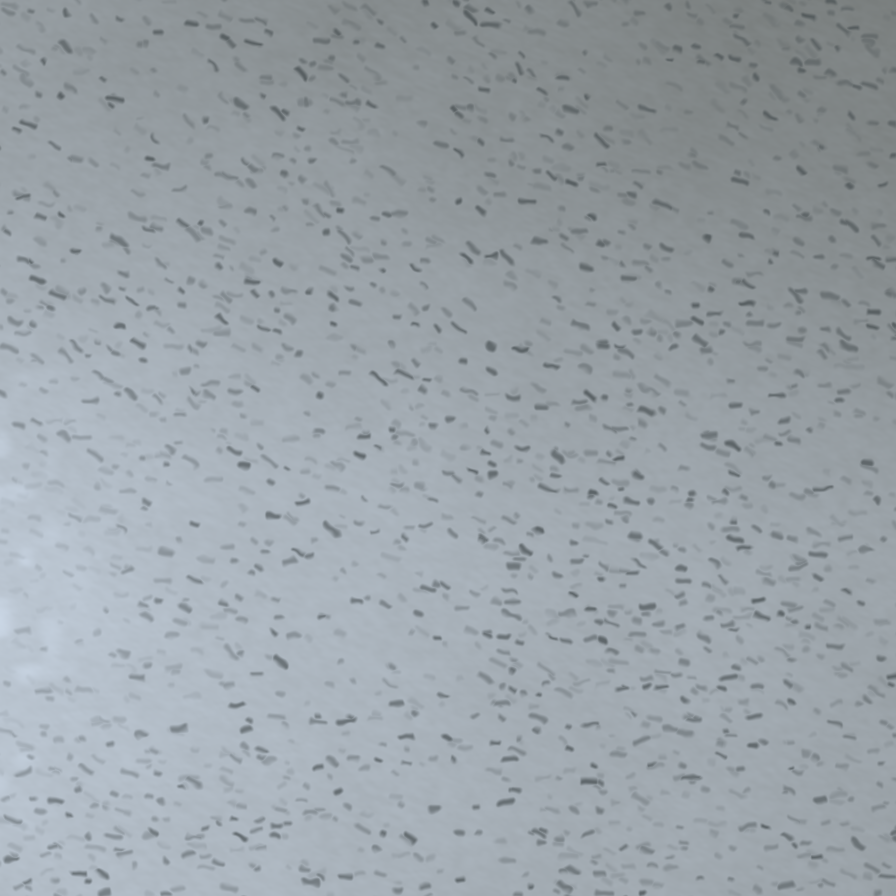
Write a three.js fragment shader that draws this texture.

```glsl
// Pale blue-grey speckled stone with short slanted dark flecks and a soft glare at the left.
varying vec2 vUv;

const vec3 SHADE_COLOR = vec3(0.49, 0.51, 0.51);
const vec3 LIGHT_COLOR = vec3(0.70, 0.74, 0.78);
const vec3 FLECK_COLOR = vec3(0.27, 0.30, 0.31);
const int FLECK_LAYERS = 4;
const float FLECK_CELLS = 31.0;      // cells across the canvas, per layer
const float FLECK_SHARE = 0.62;      // share of cells holding a fleck
const float FLECK_SOFTNESS = 0.0042; // width of the blurred edge
const float TILT_BOTTOM = -0.13;     // fleck direction, in radians
const float TILT_TOP = -0.48;
const float TILT_SPREAD = 1.0;
const float EDGE_WARP = 0.0045;
const float MOTTLE = 0.13;
const float CLOUDS = 0.16;
const vec2 GLARE_CENTER = vec2(0.0, 0.36);

float hash(vec2 p) {
  return fract(sin(dot(p, vec2(127.1, 311.7))) * 43758.5453);
}

float noise(vec2 p) {
  vec2 i = floor(p);
  vec2 f = fract(p);
  f = f * f * (3.0 - 2.0 * f);
  float low = mix(hash(i), hash(i + vec2(1.0, 0.0)), f.x);
  float high = mix(hash(i + vec2(0.0, 1.0)), hash(i + 1.0), f.x);
  return mix(low, high, f.y);
}

vec2 rotate(vec2 p, float angle) {
  float c = cos(angle);
  float s = sin(angle);
  return vec2(c * p.x + s * p.y, c * p.y - s * p.x);
}

// Distance to a segment of given half length along x
float segmentDistance(vec2 p, float halfLength) {
  return length(vec2(max(abs(p.x) - halfLength, 0.0), p.y));
}

// Darkness of one jittered layer of flecks
float fleckLayer(vec2 p, float layer) {
  vec2 grid = p * FLECK_CELLS + layer * vec2(0.37, 0.61);
  vec2 base = floor(grid);
  float darkness = 0.0;
  for (int y = -1; y <= 1; y++) {
    for (int x = -1; x <= 1; x++) {
      vec2 cell = base + vec2(float(x), float(y));
      vec2 seed = cell + layer * vec2(57.0, 113.0);
      vec2 center = cell + vec2(hash(seed + 3.1), hash(seed + 7.7));
      float cluster = noise(center * 0.28 + 20.0);
      float present = step(hash(seed + 11.3), FLECK_SHARE * (0.35 + 1.1 * cluster));
      float angle = mix(TILT_BOTTOM, TILT_TOP, p.y);
      angle += (hash(seed + 17.9) - 0.5) * TILT_SPREAD;
      float size = hash(seed + 23.3);
      float halfLength = mix(0.001, 0.0085, size * size);
      float thickness = mix(0.0004, 0.0016, hash(seed + 29.1));
      float tone = hash(seed + 37.7);
      float strength = mix(0.12, 0.75, tone * tone);
      vec2 local = rotate((grid - center) / FLECK_CELLS, angle);
      float d = segmentDistance(local, halfLength) - thickness;
      float mask = 1.0 - smoothstep(-0.001, FLECK_SOFTNESS, d);
      darkness = max(darkness, mask * strength * present);
    }
  }
  return darkness;
}

// Broad light: bright lower left, dim upper right
float lighting(vec2 p) {
  vec2 toGlare = (p - GLARE_CENTER) / vec2(0.22, 0.28);
  float glare = exp(-dot(toGlare, toGlare));
  float light = 1.03 - 0.48 * p.x - 0.64 * smoothstep(0.3, 1.1, p.y);
  float patches = smoothstep(0.5, 0.95, noise(p * vec2(34.0, 40.0)));
  float nearEdge = exp(-p.x * p.x / 0.005) * glare;
  return light + 0.16 * glare + 0.28 * patches * nearEdge;
}

void main() {
  vec2 p = vUv;

  // Cloudy ground with fine slanted mottling
  vec2 slanted = rotate(p, -0.35);
  float clouds = noise(p * 5.0) * 0.6 + noise(p * 13.0 + 9.0) * 0.4 - 0.5;
  float mottle = noise(slanted * vec2(75.0, 150.0)) * 0.6
               + noise(slanted * vec2(150.0, 260.0) + 31.0) * 0.4 - 0.5;
  float light = lighting(p) + CLOUDS * clouds + MOTTLE * mottle;
  vec3 color = mix(SHADE_COLOR, LIGHT_COLOR, light);

  // Irregular flecks, fading inside the glare
  vec2 warp = vec2(noise(p * 110.0), noise(p * 110.0 + 47.0)) - 0.5;
  float darkness = 0.0;
  for (int i = 0; i < FLECK_LAYERS; i++) {
    darkness = max(darkness, fleckLayer(p + EDGE_WARP * warp, float(i)));
  }
  vec2 fade = (p - GLARE_CENTER) / vec2(0.2, 0.24);
  darkness *= 1.0 - 0.8 * exp(-dot(fade, fade));
  color = mix(color, FLECK_COLOR, darkness);

  gl_FragColor = vec4(color, 1.0);
}
```
